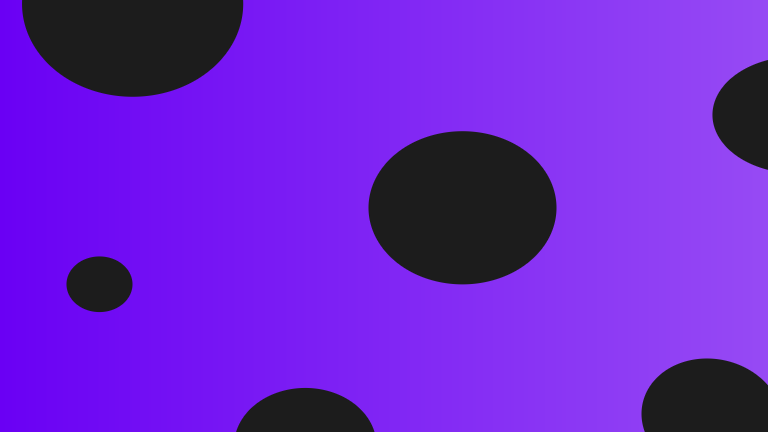
This background is drawn by a Shadertoy shader. Its source:

```glsl
// Dark ellipses scattered over a violet gradient that lightens to the right.

// Approximate signed distance to an ellipse turned by the given angle.
float ellipseDistance(vec2 p, vec2 radii, float angle) {
    float c = cos(angle), s = sin(angle);
    vec2 q = vec2(c * p.x + s * p.y, c * p.y - s * p.x);
    float k = length(q / radii);
    return k * (k - 1.0) / max(length(q / (radii * radii)), 1e-4);
}

void mainImage(out vec4 fragColor, in vec2 fragCoord) {
    vec2 uv = fragCoord / iResolution.xy;
    vec2 p = uv * vec2(16.0 / 9.0, 1.0);

    // Background gradient
    vec3 color = mix(vec3(0.415, 0.0, 0.957), vec3(0.59, 0.29, 0.955), uv.x);

    // Upright ellipses: centre in xy, radii in zw
    vec4 spots[5] = vec4[5](
        vec4(0.307, 0.991, 0.256, 0.215),
        vec4(1.0706, 0.519, 0.2176, 0.1773),
        vec4(0.2303, 0.342, 0.0764, 0.0644),
        vec4(0.7067, -0.032, 0.165, 0.134),
        vec4(1.846, 0.734, 0.1968, 0.1356));

    // Start from the tilted ellipse in the lower right corner
    float d = ellipseDistance(p - vec2(1.648, 0.0324), vec2(0.164, 0.1366), -0.197);
    for (int i = 0; i < 5; i++) {
        d = min(d, ellipseDistance(p - spots[i].xy, spots[i].zw, 0.0));
    }

    // Fill with an edge about one pixel wide
    float fill = clamp(0.5 - d * iResolution.y, 0.0, 1.0);
    fragColor = vec4(mix(color, vec3(0.11), fill), 1.0);
}
```
